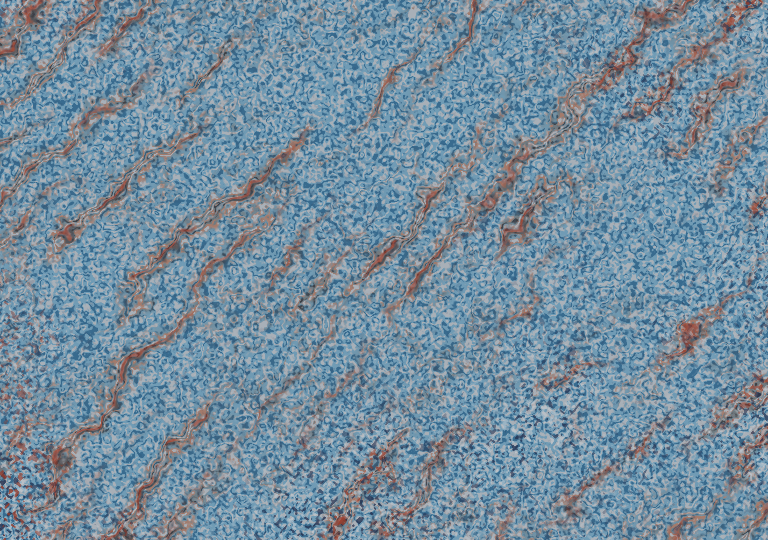
Give the GLSL for this texture map, as a WebGL 2 fragment shader.

```glsl
#version 300 es
precision highp float;
// Weathered blue relief: thin diagonal broken ridges over finely swirled ground.
// Contour bands of noise plus ridge height give swirls on the flats and
// strands along the slopes; rough patches add dark, pale and red specks.

uniform vec2 u_resolution;
out vec4 fragColor;

const float TAU = 6.2831853;

// Colours
const vec3 DEEP_BLUE  = vec3(0.22, 0.42, 0.56);
const vec3 BASE_BLUE  = vec3(0.44, 0.61, 0.71);
const vec3 PALE_GREY  = vec3(0.66, 0.69, 0.72);
const vec3 STONE_GREY = vec3(0.44, 0.48, 0.50);
const vec3 CLAY_BROWN = vec3(0.64, 0.48, 0.42);
const vec3 SHADOW     = vec3(0.25, 0.25, 0.27);
const vec3 RUST_RED   = vec3(0.60, 0.22, 0.15);
const vec3 NAVY       = vec3(0.14, 0.18, 0.30);
const vec3 CHALK      = vec3(0.80, 0.82, 0.84);

// Sizes, as frequencies per canvas height
const float RIDGE_ANGLE  = 0.88;
const float RIDGE_FREQ   = 12.5;
const float SEGMENT_FREQ = 5.5;
const vec2  CREASE_FREQ  = vec2(17.0, 8.0);
const float SWIRL_FREQ   = 76.0;
const float GRAIN_FREQ   = 210.0;
const float SWIRL_BANDS  = 2.6;
const float SLOPE_BANDS  = 2.6;
const vec2  CALM_CENTRE  = vec2(0.60, 0.68);

float hash(vec2 cell) {
    vec3 v = fract(vec3(cell.xyx) * 0.1031);
    v += dot(v, v.yzx + 33.33);
    return fract((v.x + v.y) * v.z);
}

float noise(vec2 p) {
    vec2 cell = floor(p);
    vec2 f = fract(p);
    f = f * f * (3.0 - 2.0 * f);
    float low  = mix(hash(cell), hash(cell + vec2(1, 0)), f.x);
    float high = mix(hash(cell + vec2(0, 1)), hash(cell + vec2(1, 1)), f.x);
    return mix(low, high, f.y);
}

float fbm(vec2 p) {
    float sum = 0.0;
    float weight = 0.53;
    for (int i = 0; i < 4; i++) {
        sum += weight * noise(p);
        p = mat2(1.6, 1.2, -1.2, 1.6) * p + 17.3;
        weight *= 0.5;
    }
    return sum;
}

// Roughness: low in the calm middle, rising in patches toward the borders
float roughness(vec2 p) {
    float away = length((p - CALM_CENTRE) * vec2(0.8, 0.95));
    return smoothstep(0.50, 1.05, 0.6 * away + 0.9 * fbm(p * 5.0 + 5.0) - 0.10);
}

// Returns signed offset from the nearest crest (in spacings) and its strength
vec2 ridge(vec2 q, vec2 p, float rough) {
    float bend = 1.5 * noise(p * 2.1 + 3.0) + 0.95 * fbm(p * 12.0) + 0.25 * noise(p * 45.0);
    float lane = q.x * RIDGE_FREQ + bend;
    float segment = noise(vec2(floor(lane) * 7.37 + 40.0, q.y * SEGMENT_FREQ + 9.0));
    float strength = smoothstep(0.15, 0.90, segment + 0.2 * rough);
    return vec2(fract(lane) - 0.5, strength);
}

vec3 relief(vec2 p) {
    vec2 along = vec2(cos(RIDGE_ANGLE), sin(RIDGE_ANGLE));
    vec2 q = vec2(dot(p, vec2(along.y, -along.x)), dot(p, along));
    float rough = roughness(p);
    vec2 crest = ridge(q, p, rough);
    float offset = crest.x;
    float strength = crest.y;

    // Height of the main ridges and of the faint creases between them
    float rise = 1.0 - 2.0 * abs(offset);
    float height = rise * rise * strength;
    float fold = fbm(q * CREASE_FREQ + 0.8 * noise(p * 25.0) + 60.0) - 0.5;
    float crease = exp(-24.0 * abs(fold)) * smoothstep(0.3, 0.7, noise(p * 6.0 + 80.0));

    // Fine swirls, pulled into strands where the slope is steep
    float steep = smoothstep(0.15, 0.75, rise * strength);
    float swirl = 0.65 * noise(p * SWIRL_FREQ) + 0.35 * noise(q * SWIRL_FREQ * 2.1 + 31.0);
    float phase = SWIRL_BANDS * (1.0 - 0.5 * steep) * swirl + SLOPE_BANDS * height + 3.0 * fold;
    float band = sin(TAU * phase);
    float strand = sin(TAU * (0.6 * phase + 0.3 + 0.8 * swirl));
    float grain = noise(q * GRAIN_FREQ + 71.0);
    float tone = 0.5 + 0.33 * band + 0.70 * (grain - 0.5);

    // Blue ground
    vec3 ground = mix(DEEP_BLUE, BASE_BLUE, smoothstep(0.10, 0.36, tone));
    ground = mix(ground, PALE_GREY, smoothstep(0.58, 0.86, tone));

    // Grey slopes with brown and pale strands
    vec3 slope = mix(SHADOW, STONE_GREY, smoothstep(-0.05, 0.25, tone));
    slope = mix(slope, CLAY_BROWN, smoothstep(0.55, 0.75, tone + 0.25 * height));
    slope = mix(slope, PALE_GREY, smoothstep(0.78, 0.95, tone));
    float rock = max(smoothstep(0.20, 0.70, rise * strength), 0.8 * crease);
    vec3 colour = mix(ground, slope, clamp(rock * (0.75 + 0.4 * strand), 0.0, 1.0));

    // Thin broken rust crests with a shadow on the lower side
    float breaks = smoothstep(0.42, 0.62, noise(p * 32.0 + 12.0) + 0.15 * rough);
    float edge = strength * strength * breaks;
    float shade = 1.0 - smoothstep(0.01, 0.06, abs(offset - 0.07));
    float rust = 1.0 - smoothstep(0.01, 0.06, abs(offset));
    colour = mix(colour, SHADOW, 0.7 * shade * edge);
    colour = mix(colour, RUST_RED, 0.7 * rust * edge);

    // Specks of the rough patches
    float speck = noise(q * GRAIN_FREQ * 0.85 + 140.0);
    float redSpeck = noise(q * GRAIN_FREQ * 0.8 + 260.0);
    float redZone = rough * max(steep, 1.0 - smoothstep(0.0, 0.3, p.x));
    colour = mix(colour, CHALK, 0.6 * rough * smoothstep(0.68, 0.85, speck));
    colour = mix(colour, NAVY, 0.8 * (0.12 + 0.88 * rough) * smoothstep(0.30, 0.15, speck));
    return mix(colour, RUST_RED, 0.8 * redZone * smoothstep(0.68, 0.82, redSpeck));
}

void main() {
    vec2 p = gl_FragCoord.xy / u_resolution.y;
    fragColor = vec4(relief(p), 1.0);
}
```
